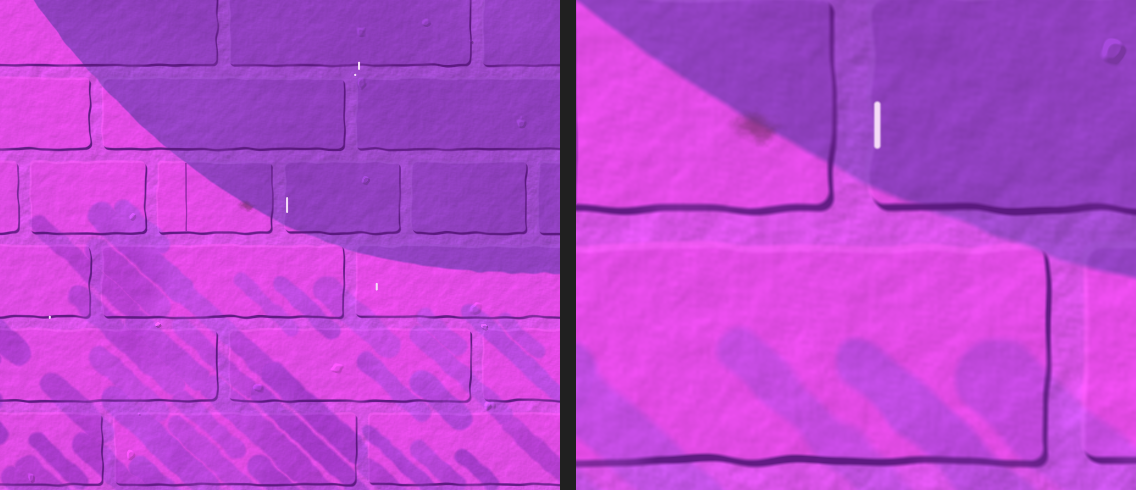
Left: the whole. Right: its middle third, enlarged.
This texture is drawn by a Shadertoy shader. Its source:

```glsl
float hash(vec2 p) {
    return fract(sin(dot(p, vec2(127.1, 311.7))) * 43758.5453);
}

float noise(vec2 p) {
    vec2 i = floor(p), f = fract(p);
    f = f * f * (3.0 - 2.0 * f);
    return mix(mix(hash(i), hash(i + vec2(1, 0)), f.x),
               mix(hash(i + vec2(0, 1)), hash(i + vec2(1, 1)), f.x), f.y);
}

float fbm(vec2 p) {
    float sum = 0.0, amp = 0.5;
    for (int i = 0; i < 4; i++) {
        sum += amp * noise(p);
        p = p * 2.03 + 7.1;
        amp *= 0.5;
    }
    return sum;
}

// Coverage of the brick faces: six courses, the third laid in short headers
float brickFace(vec2 p) {
    p += 0.005 * (vec2(noise(p * 38.0), noise(p * 34.0 + 9.0)) - 0.5);
    float s = (1.0 - p.y) / 0.1711 + 0.157;
    float row = floor(s);
    bool header = row == 2.0;
    float pitch = header ? 0.259 : 0.518;
    float joint = header ? 0.049 : 0.454 - 0.259 * mod(row, 2.0);
    joint += 0.025 * step(4.5, row);
    vec2 q = vec2((fract((p.x - joint) / pitch) - 0.5) * pitch, (0.5 - fract(s)) * 0.1711);
    vec2 d = abs(q) - vec2(pitch * 0.5 - 0.0125, 0.0725) + 0.01;
    float dist = length(max(d, 0.0)) + min(max(d.x, d.y), 0.0) - 0.01;
    return smoothstep(0.0018, -0.0018, dist);
}

// Rough painted surface with scattered lumps
float relief(vec2 p) {
    float h = 0.75 * fbm(p * 48.0) + 0.3 * fbm(p * vec2(16.0, 24.0));
    for (int i = 0; i < 16; i++) {
        vec2 c = vec2(hash(vec2(i, 1)) * 1.15, hash(vec2(i, 2)));
        float r = 0.005 + 0.009 * hash(vec2(i, 3));
        float d = length(p - c) + 0.008 * (noise(p * 110.0) - 0.5);
        h += 0.6 * smoothstep(r, r * 0.4, d);
    }
    return h;
}

// Slanted round-ended brush strokes, denser toward the bottom
float brushStrokes(vec2 p) {
    mat2 turn = mat2(0.73, 0.68, -0.68, 0.73);
    vec2 q = turn * p, size = vec2(0.24, 0.052);
    float cover = 0.0;
    for (int j = -1; j <= 1; j++) {
        float lane = floor(q.y / size.y) + float(j);
        float slide = hash(vec2(lane, 3.0));
        for (int i = -1; i <= 1; i++) {
            float cell = floor(q.x / size.x - slide) + float(i);
            vec2 id = vec2(cell, lane);
            float r = hash(id + 5.0);
            vec2 c = vec2(cell + slide + 0.5, lane + 0.3 + 0.4 * r) * size;
            vec2 home = c * turn;
            float depth = 1.0 - home.y - 0.42 - 0.3 * abs(home.x - 0.3);
            float present = step(0.0, depth) * step(hash(id + 11.0), 0.5 + 1.3 * depth);
            vec2 d = abs(q - c);
            float dist = length(vec2(max(d.x - 0.04 - 0.1 * r, 0.0), d.y))
                       - 0.014 - 0.014 * hash(id + 17.0);
            float alpha = 0.65 + 0.35 * hash(id + 23.0);
            cover = max(cover, present * alpha * smoothstep(0.004, -0.004, dist));
        }
    }
    return cover;
}

void mainImage(out vec4 fragColor, in vec2 fragCoord) {
    vec2 p = fragCoord / iResolution.y;
    float tone = fbm(p * 5.0);
    float face = brickFace(p);

    // Paint: magenta field, lilac strokes, violet area above a sweeping curve
    vec3 magenta = mix(vec3(0.85, 0.30, 0.88), vec3(0.91, 0.29, 0.91), tone);
    vec3 lilac = mix(vec3(0.63, 0.22, 0.78), vec3(0.73, 0.30, 0.88), smoothstep(0.3, 0.65, tone));
    vec3 violet = mix(vec3(0.53, 0.23, 0.71), vec3(0.61, 0.28, 0.80), tone);
    vec2 wob = p + 0.005 * (noise(p * 45.0) - 0.5);
    vec3 col = mix(magenta, lilac, brushStrokes(wob));
    float curve = 0.442 + 0.558 * pow(max(1.143 - p.x, 0.0) / 1.076, 2.65);
    col = mix(col, violet, smoothstep(-0.003, 0.003, wob.y - curve));

    // Paler mortar
    col = mix(mix(col, vec3(0.74, 0.38, 0.90), 0.3), col, face);

    // Surface grain lit from the upper left
    float slope = relief(p) - relief(p + vec2(-0.0025, 0.003));
    col *= 1.0 + clamp(slope, -0.35, 0.35) * mix(0.75, 0.45, face);

    // Shadow under and right of each brick, faint light on the other edges
    float shifted = brickFace(p + vec2(-0.0032, 0.0048));
    float shadow = shifted * (1.0 - face) * (0.55 + 0.6 * noise(p * 22.0));
    float crack = smoothstep(0.0025, 0.0005, abs(p.x - 0.379 - 0.003 * noise(p * 30.0)));
    crack *= step(abs(p.y - 0.597), 0.07) * 0.5;
    col = mix(col, vec3(0.33, 0.08, 0.47), clamp(max(shadow, crack), 0.0, 0.9));
    col += 0.05 * face * (1.0 - shifted);

    // Brown stain and small white chips
    float stain = length((p - vec2(0.503, 0.58)) * vec2(0.8, 1.0)) + 0.016 * (fbm(p * 70.0) - 0.5);
    col = mix(col, vec3(0.42, 0.18, 0.38), 0.6 * smoothstep(0.014, 0.002, stain));
    for (int i = 0; i < 5; i++) {
        vec2 c = vec2(hash(vec2(i, 31)) * 0.8, 0.3 + 0.68 * hash(vec2(i, 37)));
        vec2 d = abs(p - c);
        float len = 0.014 * hash(vec2(i, 41));
        float chip = length(vec2(d.x, max(d.y - len, 0.0)));
        col = mix(col, vec3(0.96, 0.86, 0.97), smoothstep(0.0032, 0.001, chip));
    }
    fragColor = vec4(clamp(col, 0.0, 1.0), 1.0);
}
```
